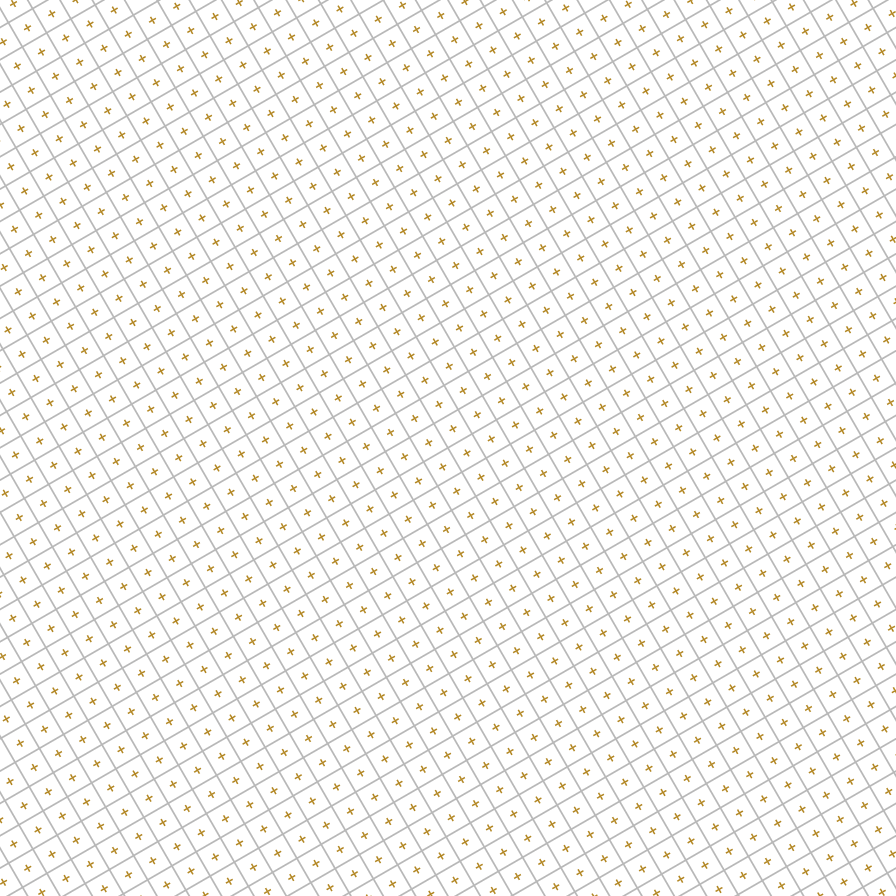
This pattern is drawn by a Shadertoy shader. Its source:

```glsl
const float REPEATS = 32.0;               // cells per canvas height, along the tilted axes
const float TILT = radians(30.0);
const vec2 CROSS_PHASE = vec2(0.355, 0.350);  // cross centre inside a cell, from the top-left corner
const float LINE_WIDTH = 0.062;           // sizes below are fractions of a cell
const float ARM_LENGTH = 0.28;
const float ARM_WIDTH = 0.055;

const vec3 PAPER = vec3(1.0);
const vec3 GRID_GREY = vec3(0.72);
const vec3 CROSS_GOLD = vec3(0.70, 0.53, 0.14);

// Share of a pixel-wide window at offset d covered by a centred band
vec2 bandCoverage(vec2 d, vec2 width, float pixel) {
    vec2 low = max(d - 0.5 * pixel, -0.5 * width);
    vec2 high = min(d + 0.5 * pixel, 0.5 * width);
    return clamp((high - low) / pixel, 0.0, 1.0);
}

float boxCoverage(vec2 p, vec2 size, float pixel) {
    vec2 c = bandCoverage(p, size, pixel);
    return c.x * c.y;
}

float gridCoverage(vec2 p, float pixel) {
    vec2 toLine = 0.5 - abs(p);
    vec2 c = bandCoverage(toLine, vec2(LINE_WIDTH), pixel);
    return 1.0 - (1.0 - c.x) * (1.0 - c.y);
}

float crossCoverage(vec2 p, float pixel) {
    vec2 arm = vec2(ARM_LENGTH, ARM_WIDTH);
    return max(boxCoverage(p, arm, pixel), boxCoverage(p, arm.yx, pixel));
}

void mainImage(out vec4 fragColor, in vec2 fragCoord) {
    // Tilted lattice anchored at the top-left corner, y pointing down
    vec2 uv = vec2(fragCoord.x, iResolution.y - fragCoord.y) / iResolution.y;
    float c = cos(TILT);
    float s = sin(TILT);
    vec2 lattice = REPEATS * vec2(c * uv.x - s * uv.y, s * uv.x + c * uv.y);

    // Cell coordinates centred on the cross
    vec2 cell = fract(lattice - CROSS_PHASE + 0.5) - 0.5;
    float pixel = REPEATS / iResolution.y;

    vec3 color = mix(PAPER, GRID_GREY, gridCoverage(cell, pixel));
    color = mix(color, CROSS_GOLD, crossCoverage(cell, pixel));
    fragColor = vec4(color, 1.0);
}
```
